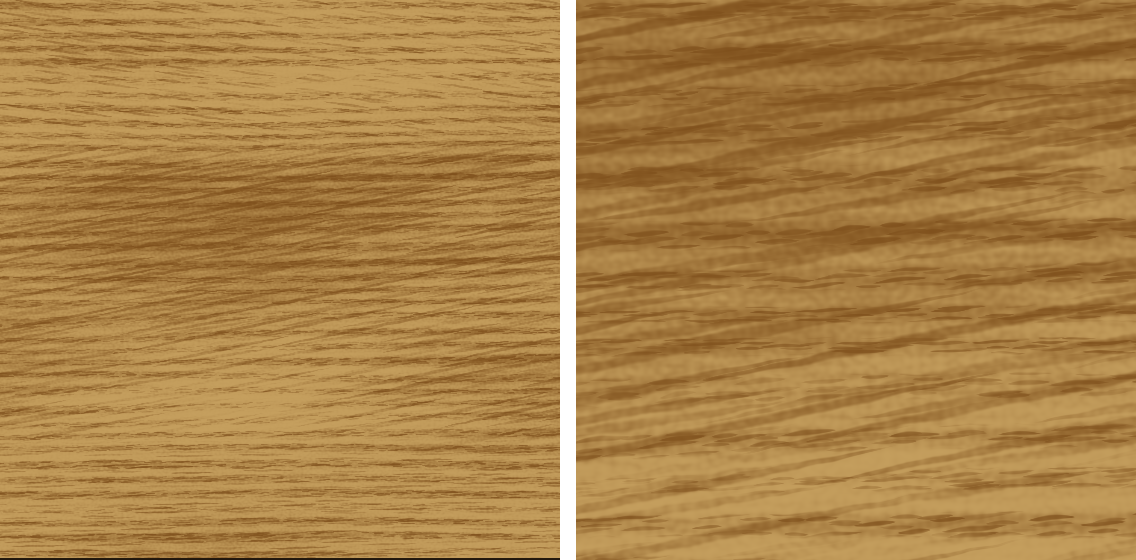
Left: the whole. Right: its middle third, enlarged.
Reproduce this texture procedurally as a Shadertoy shader.

```glsl
// Oak veneer with horizontal growth rings, drawn as one darkness value
// that is mapped from pale to brown. Rings come from a warped height;
// pores and rays are tapered strokes scattered on jittered grids.

float hash(vec2 p) {
    vec3 q = fract(p.xyx * vec3(0.1031, 0.1030, 0.0973));
    q += dot(q, q.yzx + 33.33);
    return fract((q.x + q.y) * q.z);
}

float cornerSlope(vec2 corner, vec2 offset) {
    float angle = 6.2832 * hash(corner);
    return dot(vec2(cos(angle), sin(angle)), offset);
}

// Gradient noise, roughly -0.7 to 0.7
float noise(vec2 p) {
    vec2 i = floor(p), f = p - i;
    vec2 u = f * f * f * (f * (f * 6.0 - 15.0) + 10.0);
    vec2 e = vec2(0.0, 1.0);
    return mix(mix(cornerSlope(i, f), cornerSlope(i + e.yx, f - e.yx), u.x),
               mix(cornerSlope(i + e, f - e), cornerSlope(i + 1.0, f - 1.0), u.x), u.y);
}

// Pointed strokes along x, one per cell, with random length and strength
float strokes(vec2 p, vec2 cell, float seed) {
    vec2 g = p / cell;
    float ink = 0.0;
    for (int j = -1; j <= 1; j++) {
        float row = floor(g.y) + float(j);
        float x = g.x + 9.0 * hash(vec2(row, seed));
        vec2 id = vec2(floor(x), row) + seed;
        float halfLength = mix(0.25, 0.5, hash(id + 11.0));
        float center = mix(halfLength, 1.0 - halfLength, hash(id + 23.0));
        float t = (fract(x) - center) / halfLength;
        float width = 0.30 * max(1.0 - t * t, 0.001);
        float dist = abs(g.y - row - hash(id + 37.0));
        float body = 1.0 - smoothstep(0.35 * width, width, dist);
        ink = max(ink, body * smoothstep(0.0, 0.4, 1.0 - t * t) * mix(0.35, 1.0, hash(id + 51.0)));
    }
    return ink;
}

void mainImage(out vec4 fragColor, in vec2 fragCoord) {
    vec2 p = fragCoord / iResolution.y;

    // Slow waves and a little raggedness bend everything
    float wave = 0.005 * noise(p * vec2(2.0, 5.0) + 3.0);
    float ragged = 0.0016 * noise(p * vec2(50.0, 80.0));
    float y = p.y + wave + ragged;

    // Zones: falling flecks on top, long rising rays between, level grain below
    float top = smoothstep(0.71, 0.78, y);
    float bottom = 1.0 - smoothstep(0.17, 0.25, y);
    float middle = (1.0 - top) * (1.0 - bottom);

    // Growth rings of uneven spacing and strength
    float ring = 39.0 * (y - 0.012 * p.x * middle) + 0.7 * noise(vec2(p.x * 1.1, y * 14.0) + 7.0);
    float phase = fract(ring);
    float band = smoothstep(0.1, 0.6, phase) * (1.0 - smoothstep(0.66, 0.95, phase));
    float ringStrength = clamp(0.65 + 1.1 * noise(vec2(p.x * 1.6, ring * 0.7) + 19.0), 0.15, 1.2);

    // Short dark pores gathered in the rings
    float pores = strokes(vec2(p.x, ring - 2.6 * p.x), vec2(0.042, 0.24), 5.0);
    pores = max(pores, 0.9 * strokes(vec2(p.x, ring - 1.2 * p.x), vec2(0.03, 0.21), 71.0));
    pores *= smoothstep(0.25, 0.65, band);

    // Rays in the direction of each zone
    float rays = middle * strokes(vec2(p.x, y - 0.20 * p.x), vec2(0.42, 0.015), 13.0);
    rays = max(rays, 0.8 * middle * strokes(vec2(p.x, y - 0.15 * p.x), vec2(0.25, 0.014), 29.0));
    rays = max(rays, top * strokes(vec2(p.x, y + 0.14 * p.x), vec2(0.11, 0.011), 43.0));
    rays = max(rays, bottom * strokes(vec2(p.x, y - 0.02 * p.x), vec2(0.14, 0.009), 59.0));

    // Broad shading: a darker middle, soft patches and slanted bands
    float shade = 0.17 * smoothstep(0.15, 0.45, p.y) * (1.0 - smoothstep(0.6, 0.85, p.y));
    shade += 0.40 * noise(p * vec2(1.2, 3.5) + 41.0) + 0.18 * noise(p * vec2(1.3, 11.0) + 83.0);
    shade += 0.14 * middle * noise(vec2(p.x * 2.0, (y - 0.18 * p.x) * 24.0) + 31.0);

    // Fine fibre and surface grain
    float fibre = noise(vec2(p.x * 18.0, y * 200.0));
    float grain = noise(p * vec2(190.0, 240.0));

    float dark = 0.04 + shade + 0.30 * band * ringStrength + 0.36 * rays;
    dark += 0.44 * pores * (0.6 + 0.4 * ringStrength);
    dark += 0.16 * fibre + 0.16 * grain;

    // Ease both ends of the tonal range
    float low = max(0.22 - dark, 0.0), high = max(dark - 0.58, 0.0);
    dark = clamp(dark, 0.22, 0.58) - 0.15 * (1.0 - exp(-low / 0.15)) + 0.32 * (1.0 - exp(-high / 0.32));
    vec3 pale = vec3(0.80, 0.655, 0.395);
    vec3 brown = vec3(0.45, 0.26, 0.065);
    vec3 color = mix(pale, brown, dark);

    // Shadowed lower edge of the board
    color = mix(vec3(0.13, 0.09, 0.05), color, smoothstep(0.0025, 0.0045, p.y));
    fragColor = vec4(color, 1.0);
}
```
